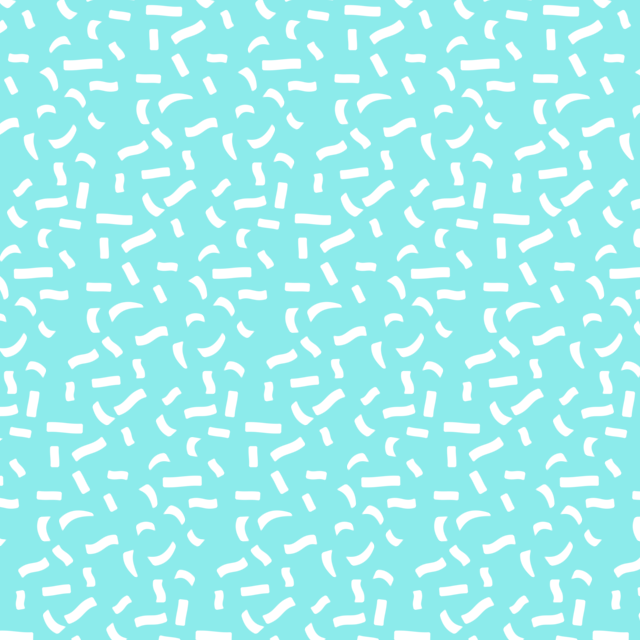
Write a Shadertoy shader that draws this pattern.

```glsl
#define CELL vec2(0.0517, 0.0543)   // spacing of the strokes
#define TILE 6.0                    // cells before the layout repeats
#define ROW_SHIFT 0.25              // sideways shift per row, in cells
#define LIFT_STEPS 3.0              // columns in one staircase of heights
#define JITTER 0.34                 // random offset, in cells
#define STROKE_WIDTH 0.0143
#define FLAT_LENGTH vec2(0.027, 0.061)
#define STEEP_LENGTH vec2(0.026, 0.043)
#define CORNER 0.003
#define EDGE 0.0014
#define AQUA vec3(0.55, 0.92, 0.92)
#define WHITE vec3(1.0)

float hash(vec2 p) {
    return fract(sin(dot(p, vec2(127.1, 311.7))) * 43758.55);
}

// Distance to a brush stroke along x: an arc plus a wave, thinner at one end
float strokeDistance(vec2 p, float halfLength, float width, float arc, float wave, float taper) {
    float u = clamp(p.x / halfLength, -1.2, 1.2);
    float centre = halfLength * (arc * (u * u - 0.4) + wave * sin(2.6 * u));
    float slope = 2.0 * arc * u + 2.6 * wave * cos(2.6 * u);
    float along = clamp(0.5 + 0.5 * u, 0.0, 1.0);
    float halfWidth = 0.5 * width * (1.0 - taper * along * along);
    float across = abs(p.y - centre) / sqrt(1.0 + slope * slope);
    float corner = min(CORNER, halfWidth);
    vec2 q = vec2(abs(p.x) - halfLength, across - halfWidth) + corner;
    return length(max(q, 0.0)) + min(max(q.x, q.y), 0.0) - corner;
}

// Distance to the stroke of one cell, p measured from the cell centre
float cellDistance(vec2 p, vec2 cell) {
    vec2 id = mod(cell, TILE);
    bool steep = mod(id.x + id.y, 2.0) > 0.5;
    float size = hash(id + 41.9);

    // Short strokes wander more than long ones
    vec2 offset = vec2(hash(id + 11.3), hash(id + 23.7)) - 0.5;
    p -= offset * JITTER * (1.0 - 0.6 * size) * CELL;

    // Neighbours alternate between shallow and steep directions
    float turn = hash(id + 37.1);
    float angle = radians(steep ? mix(72.0, 148.0, turn) : mix(-24.0, 36.0, turn));
    float c = cos(angle), s = sin(angle);
    p = vec2(c * p.x + s * p.y, c * p.y - s * p.x);

    vec2 range = steep ? STEEP_LENGTH : FLAT_LENGTH;
    float halfLength = 0.5 * mix(range.x, range.y, size);
    float width = STROKE_WIDTH * mix(0.85, 1.1, size);

    // Straight bars, S waves and tapered arcs
    float kind = hash(id + 53.3);
    float amount = hash(id + 67.7);
    float side = hash(id + 71.1) < 0.5 ? -1.0 : 1.0;
    float arc = 0.0, wave = 0.03 * side, taper = 0.0;
    if (kind > 0.64) {
        arc = side * mix(0.2, 0.48, amount);
        taper = 0.85 * hash(id + 83.9);
    } else if (kind > 0.27) {
        wave = side * mix(0.09, 0.2, amount);
    }
    // Half of the strokes point the other way
    if (hash(id + 97.3) < 0.5) p = -p;
    return strokeDistance(p, halfLength, width, arc, wave, taper);
}

void mainImage(out vec4 fragColor, in vec2 fragCoord) {
    vec2 uv = fragCoord / iResolution.y;
    float row = floor(uv.y / CELL.y);
    float d = 1.0;
    for (int j = -1; j <= 1; j++) {
        float y = row + float(j);
        float shift = ROW_SHIFT * y;
        float column = floor(uv.x / CELL.x - shift);
        for (int i = -1; i <= 1; i++) {
            vec2 cell = vec2(column + float(i), y);
            // Columns climb in steps, so that no straight rows show
            float lift = (mod(cell.x, LIFT_STEPS) - 1.0) / LIFT_STEPS;
            vec2 centre = (cell + vec2(0.5 + shift, 0.5 + lift)) * CELL;
            d = min(d, cellDistance(uv - centre, cell));
        }
    }
    float edge = max(EDGE, 0.7 / iResolution.y);
    float ink = 1.0 - smoothstep(-edge, edge, d);
    fragColor = vec4(mix(AQUA, WHITE, ink), 1.0);
}
```
